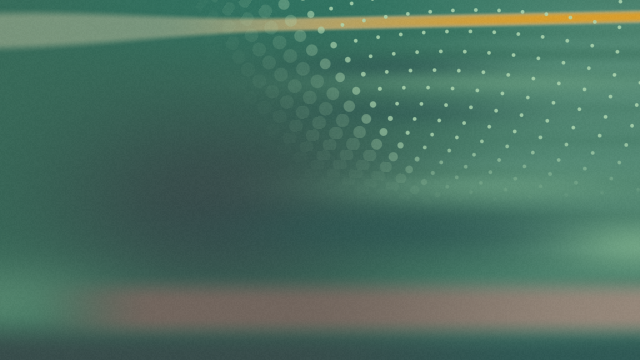
This background is drawn by a WebGL 1 fragment shader. Its source:

```glsl
precision highp float;
uniform vec2 u_resolution;

// Canvas units: x to the right, y downward
const vec2 CANVAS = vec2(768.0, 432.0);

const vec3 FOREST = vec3(0.22, 0.42, 0.35);
const vec3 TEAL = vec3(0.18, 0.46, 0.39);
const vec3 SAGE = vec3(0.31, 0.52, 0.44);
const vec3 MIST = vec3(0.46, 0.66, 0.53);
const vec3 SLATE = vec3(0.22, 0.29, 0.29);
const vec3 DEEP = vec3(0.17, 0.33, 0.32);
const vec3 ROSE = vec3(0.46, 0.40, 0.37);
const vec3 BLUSH = vec3(0.60, 0.53, 0.48);
const vec3 CREAM = vec3(0.50, 0.60, 0.50);
const vec3 SAND = vec3(0.72, 0.66, 0.46);
const vec3 GOLD = vec3(0.85, 0.62, 0.18);
const vec3 DOT = vec3(0.68, 0.84, 0.69);

const vec2 GRID_ORIGIN = vec2(571.0, 12.0);
const float ROW_STEP = 26.4;
const float ROW_SHRINK = 0.58;
const float ROW_TILT = 0.024;
const float ROW_BEND = 0.0007;
const float COLUMN_STEP = 27.7;
const float COLUMN_GROWTH = 0.17;
const float SHARP_RADIUS = 2.2;
const float BLUR_RADIUS = 6.0;
const float GRAIN = 0.018;

float hash(vec2 p) {
  vec3 q = fract(vec3(p.xyx) * 0.1031);
  q += dot(q, q.yzx + 33.33);
  return fract((q.x + q.y) * q.z);
}

float noise(vec2 p) {
  vec2 i = floor(p), f = fract(p);
  f = f * f * (3.0 - 2.0 * f);
  return mix(mix(hash(i), hash(i + vec2(1.0, 0.0)), f.x),
             mix(hash(i + vec2(0.0, 1.0)), hash(i + 1.0), f.x), f.y);
}

float glow(vec2 p, vec2 center, vec2 size) {
  vec2 q = (p - center) / size;
  return exp(-dot(q, q));
}

// Terms of the column position that depend on the row
float columnSpread(float row) { return COLUMN_STEP + 0.75 * row - 0.07 * row * row; }
float columnShift(float row) { return -6.3 * row - 0.17 * row * row; }

// Canvas position to (column, row) on the bent grid
vec2 toGrid(vec2 p) {
  vec2 d = p - GRID_ORIGIN;
  float slope = ROW_STEP + ROW_TILT * d.x;
  float drop = d.y - ROW_BEND * d.x * d.x;
  float row = (slope - sqrt(max(slope * slope - 4.0 * ROW_SHRINK * drop, 0.0))) / (2.0 * ROW_SHRINK);
  float spread = columnSpread(row);
  float rest = columnShift(row) - d.x;
  float root = sqrt(max(spread * spread - 4.0 * COLUMN_GROWTH * rest, 0.0));
  return vec2((root - spread) / (2.0 * COLUMN_GROWTH), row);
}

// (column, row) back to canvas position
vec2 fromGrid(vec2 g) {
  float x = columnSpread(g.y) * g.x + COLUMN_GROWTH * g.x * g.x + columnShift(g.y);
  float y = (ROW_STEP + ROW_TILT * x) * g.y - ROW_SHRINK * g.y * g.y + ROW_BEND * x * x;
  return GRID_ORIGIN + vec2(x, y);
}

vec3 backdrop(vec2 p) {
  vec3 c = mix(FOREST, SAGE, smoothstep(330.0, 700.0, p.x));
  c = mix(c, TEAL, 0.75 * glow(p, vec2(360.0, 0.0), vec2(300.0, 70.0)));
  c = mix(c, SLATE, 0.95 * glow(p, vec2(255.0, 245.0), vec2(190.0, 120.0)));
  // Horizontal motion streaks
  float right = smoothstep(340.0, 620.0, p.x);
  c += 0.05 * right * (noise(vec2(p.x / 260.0, p.y / 13.0)) - 0.5);
  c = mix(c, DEEP, 0.55 * glow(p, vec2(470.0, 80.0), vec2(110.0, 14.0)));
  c = mix(c, DEEP, 0.45 * glow(p, vec2(490.0, 135.0), vec2(130.0, 16.0)));
  c = mix(c, DEEP, 0.70 * glow(p, vec2(490.0, 275.0), vec2(220.0, 34.0)));
  c = mix(c, MIST, 0.40 * glow(p, vec2(600.0, 99.0), vec2(200.0, 13.0)));
  c = mix(c, MIST, 0.45 * glow(p, vec2(590.0, 225.0), vec2(190.0, 22.0)));
  c = mix(c, MIST, 0.85 * glow(p, vec2(768.0, 295.0), vec2(90.0, 30.0)));
  c = mix(c, MIST, 0.40 * glow(p, vec2(0.0, 360.0), vec2(130.0, 45.0)));
  // Shaded floor
  vec3 ground = mix(SLATE, DEEP, smoothstep(320.0, 680.0, p.x));
  return mix(c, ground, 0.9 * smoothstep(375.0, 428.0, p.y));
}

vec3 addRoseBand(vec3 c, vec2 p) {
  float band = smoothstep(326.0, 362.0, p.y) * (1.0 - smoothstep(380.0, 412.0, p.y));
  vec3 tint = mix(ROSE, BLUSH, smoothstep(330.0, 768.0, p.x));
  return mix(c, tint, 0.94 * band * smoothstep(30.0, 190.0, p.x));
}

vec3 addBeam(vec3 c, vec2 p) {
  float center = mix(37.0, 20.0, p.x / CANVAS.x);
  float halfWidth = mix(21.0, 7.5, smoothstep(0.0, 340.0, p.x));
  float soft = mix(7.0, 3.0, smoothstep(0.0, 400.0, p.x));
  float d = abs(p.y - center);
  vec3 edge = mix(CREAM, SAND, smoothstep(180.0, 400.0, p.x));
  c = mix(c, edge, 0.9 * (1.0 - smoothstep(halfWidth - soft, halfWidth + soft, d)));
  float core = 1.0 - smoothstep(1.5, 8.0, d);
  return mix(c, GOLD, core * smoothstep(290.0, 680.0, p.x));
}

vec3 addDots(vec3 c, vec2 p) {
  vec2 center = fromGrid(floor(toGrid(p) + 0.5));
  float focus = center.x - 0.65 * center.y;
  float blur = 1.0 - smoothstep(310.0, 395.0, focus);
  float radius = SHARP_RADIUS + BLUR_RADIUS * blur;
  float disc = 1.0 - smoothstep(radius - 0.9, radius + 0.9, distance(p, center));
  float fade = smoothstep(200.0, 325.0, focus) * (1.0 - smoothstep(150.0, 255.0, center.y));
  return mix(c, DOT, disc * fade * mix(0.85, 0.15, blur));
}

void main() {
  vec2 uv = gl_FragCoord.xy / u_resolution;
  vec2 p = vec2(uv.x, 1.0 - uv.y) * CANVAS;
  vec3 color = addDots(addBeam(addRoseBand(backdrop(p), p), p), p);
  color += GRAIN * (hash(floor(p / 1.5)) - 0.5);
  gl_FragColor = vec4(color, 1.0);
}
```
